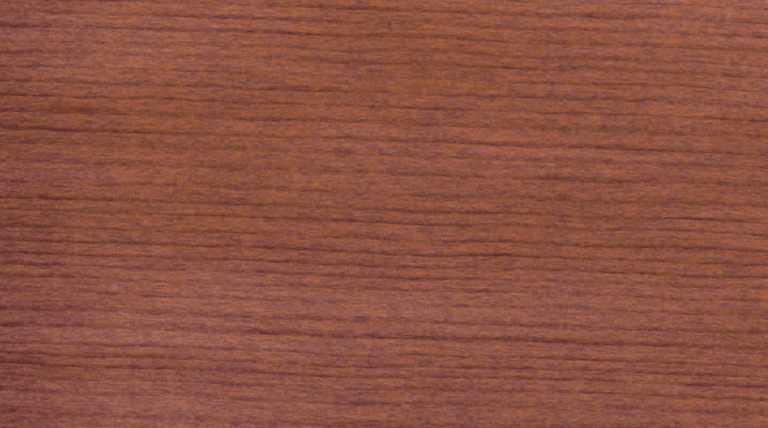
Write a WebGL 1 fragment shader that draws this texture.

```glsl
precision highp float;
// Planed reddish-brown wood with nearly level growth rings that sink to the right.
// Warped ring bands carry thin dark late-wood lines; stretched value noise adds
// fibres, orange and rosy flecks and broad changes of tone.
uniform vec2 u_resolution;

const vec3 DARK_ORANGE = vec3(0.510, 0.290, 0.200);
const vec3 DARK_ROSE = vec3(0.484, 0.272, 0.248);
const vec3 LIGHT_ORANGE = vec3(0.622, 0.360, 0.248);
const vec3 LIGHT_ROSE = vec3(0.604, 0.376, 0.334);
const vec3 STREAK_RED = vec3(0.400, 0.165, 0.120);
const float RING_COUNT = 29.0;
const float RING_SLOPE = 0.038;

float hash(vec2 cell) {
  vec3 q = fract(vec3(cell.xyx) * 0.1031);
  q += dot(q, q.yzx + 33.33);
  return fract((q.x + q.y) * q.z);
}

// Smooth value noise from 0 to 1.
float noise(vec2 p) {
  vec2 cell = floor(p);
  vec2 f = fract(p);
  f = f * f * (3.0 - 2.0 * f);
  float low = mix(hash(cell), hash(cell + vec2(1.0, 0.0)), f.x);
  float high = mix(hash(cell + vec2(0.0, 1.0)), hash(cell + vec2(1.0)), f.x);
  return mix(low, high, f.y);
}

// Noise centred on zero, shifted by a seed.
float grain(vec2 p, vec2 frequency, float seed) {
  return noise(p * frequency + seed) - 0.5;
}

// Follows the rings: level lines of the returned height run along the grain.
float grainHeight(vec2 p) {
  float bend = 0.016 * grain(p, vec2(1.3, 2.0), 11.0);
  float ripple = 0.007 * grain(p, vec2(5.0, 9.0), 23.0);
  float wobble = 0.003 * grain(p, vec2(22.0, 30.0), 37.0);
  return p.y + RING_SLOPE * p.x + bend + ripple + wobble;
}

// Dark late-wood line: a crisp lower edge and a soft fade above it.
float lateWood(float phase, float width) {
  float rise = smoothstep(0.0, 0.16, phase);
  float fade = 1.0 - smoothstep(0.12, 0.12 + width, phase);
  return rise * fade;
}

// Ring lines; each ring has its own strength, width and offset.
float ringLines(float height, float along) {
  float position = height * RING_COUNT + 1.2 * grain(vec2(height, 0.0), vec2(9.0, 1.0), 51.0);
  float ring = floor(position);
  float strength = mix(0.50, 1.0, hash(vec2(ring, 3.0)));
  float width = mix(0.25, 0.55, hash(vec2(ring, 7.0)));
  float offset = 0.22 * hash(vec2(ring, 13.0));
  float fading = 0.55 + 0.8 * noise(vec2(along * 6.0, ring * 5.3));
  return strength * fading * lateWood(position - ring - offset, width);
}

// Soft spindle-shaped mark lying along the grain.
float spindle(vec2 p, vec2 center, vec2 radius) {
  vec2 d = (p - center) / radius;
  return exp(-dot(d, d));
}

void main() {
  vec2 p = gl_FragCoord.xy / u_resolution.y;
  float side = gl_FragCoord.x / u_resolution.x;
  float height = grainHeight(p);
  vec2 wood = vec2(p.x, height);

  // Fibres from long bands to short flecks and single pores.
  float bands = grain(wood, vec2(0.9, 13.0), 61.0);
  float fibres = grain(wood, vec2(7.0, 95.0), 73.0);
  float threads = grain(wood, vec2(14.0, 235.0), 167.0);
  float flecks = grain(wood, vec2(38.0, 190.0), 89.0);
  float pores = grain(wood, vec2(100.0, 260.0), 97.0);
  float specks = grain(p, vec2(240.0, 277.0), 131.0);
  float clouds = grain(p, vec2(2.2, 3.2), 19.0);

  float tone = 0.74 + 0.50 * bands + 0.32 * fibres + 0.35 * threads + 0.55 * flecks;
  tone += 0.70 * pores + 0.60 * specks + 0.38 * clouds;
  tone -= 0.92 * ringLines(height, p.x);
  tone -= 0.50 * (1.0 - smoothstep(0.0, 0.18, side));

  // The upper wood is more orange, the lower more rosy.
  float rose = 0.60 + 0.45 * (0.5 - p.y) + 0.50 * clouds + 0.40 * bands;
  rose -= 0.50 * grain(wood, vec2(24.0, 150.0), 107.0) + 0.65 * flecks;
  rose += 0.75 * grain(wood, vec2(85.0, 240.0), 151.0);
  rose = clamp(rose, 0.0, 1.0);

  vec3 dark = mix(DARK_ORANGE, DARK_ROSE, rose);
  vec3 light = mix(LIGHT_ORANGE, LIGHT_ROSE, rose);
  vec3 color = mix(dark, light, clamp(tone, -0.9, 1.7));

  // One resin streak near the left edge.
  float resin = spindle(wood, vec2(0.19, 0.757), vec2(0.075, 0.009));
  color = mix(color, STREAK_RED, 0.6 * resin * (0.8 + 0.6 * fibres));

  gl_FragColor = vec4(color, 1.0);
}
```
